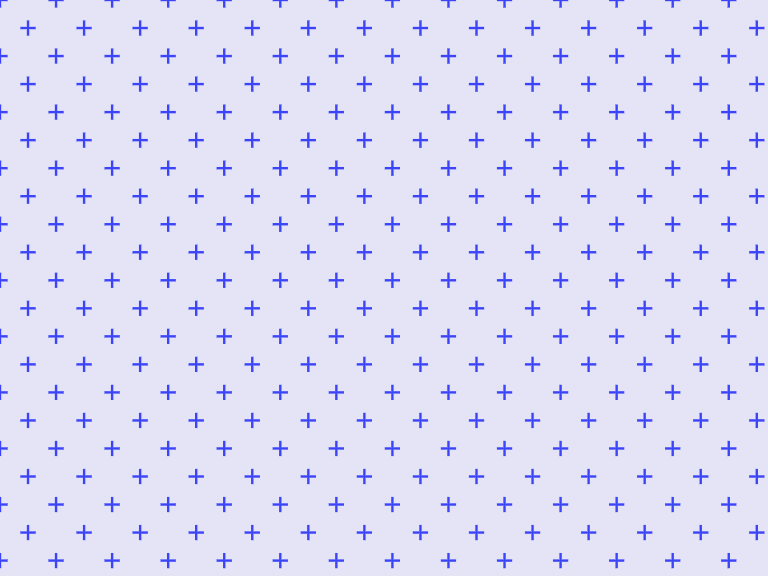
Write a WebGL 2 fragment shader that draws this pattern.

```glsl
#version 300 es
precision highp float;
// Staggered grid of small thin blue plus signs on pale lavender.

uniform vec2 u_resolution;
out vec4 fragColor;

float boxDistance(vec2 p, vec2 halfSize) {
  vec2 d = abs(p) - halfSize;
  return length(max(d, 0.0)) + min(max(d.x, d.y), 0.0);
}

// Distance to a plus centred on each whole-number lattice point.
float plusLattice(vec2 p) {
  vec2 cell = fract(p + 0.5) - 0.5;
  vec2 arm = vec2(0.136, 0.0215);
  return min(boxDistance(cell, arm), boxDistance(cell, arm.yx));
}

void main() {
  // 13.7 repeats across the canvas, counted from the top left corner.
  float repeatsPerPixel = 13.7 / u_resolution.x;
  vec2 p = vec2(gl_FragCoord.x, u_resolution.y - gl_FragCoord.y) * repeatsPerPixel;

  // A second lattice shifted by half a cell gives the stagger.
  float d = min(plusLattice(p), plusLattice(p + 0.5));
  float ink = clamp(0.5 - d / repeatsPerPixel, 0.0, 1.0);

  vec3 lavender = vec3(0.898, 0.896, 0.967);
  vec3 blue = vec3(0.23, 0.27, 0.97);
  fragColor = vec4(mix(lavender, blue, ink), 1.0);
}
```
